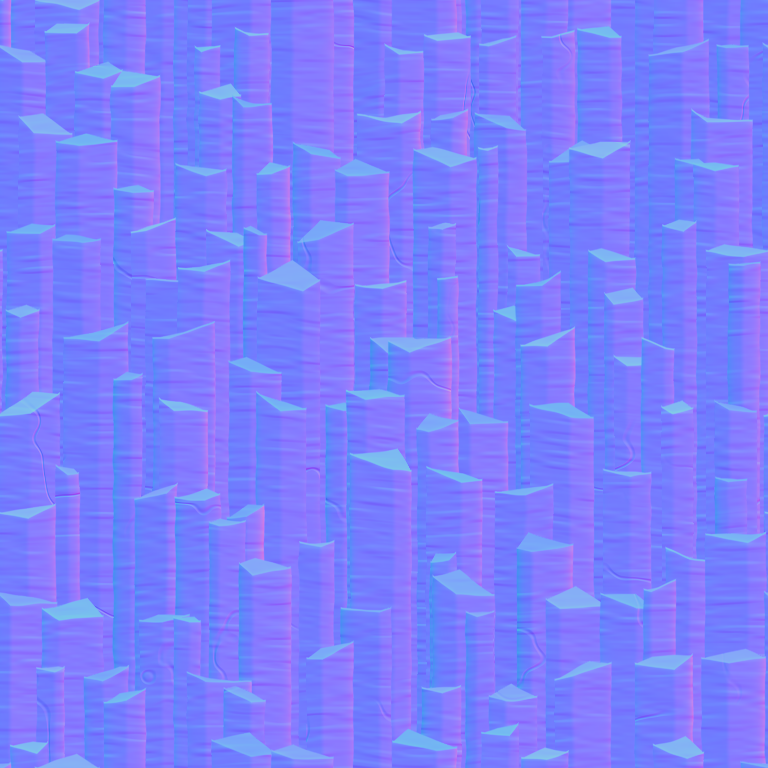
A WebGL 2 fragment shader for this texture map:

```glsl
#version 300 es
precision highp float;
// Tangent-space normal map of a cliff of broken basalt columns.
// Jittered columns are painted row by row from back to front, each with a
// tilted cap, two faces and bevelled sides; strata and cracks are added last.

uniform vec2 u_resolution;
out vec4 outColor;

const vec2 GRID = vec2(13.0, 12.0);      // columns across, rows of tops
const int ROWS_ABOVE = 9;                // rows searched above the pixel
const float PRESENCE = 0.8;              // share of cells holding a column
const vec2 HALF_WIDTH = vec2(0.15, 0.55);// narrowest and widest, in cells
const float EDGE_SOFTNESS = 0.0013;
const float RIDGE_SOFTNESS = 0.004;
const float FACE_PITCH = -0.035;         // faces lean slightly down
const vec2 CAP_PITCH = vec2(0.28, 0.46);
const float LIP_STRENGTH = 0.16;
const float LEFT_BEVEL = 0.42;
const float RIGHT_BEVEL = 0.65;
const float STRATA_HEIGHT = 0.00055;
const float CRACK_DEPTH = 0.00045;
const float DETAIL_STEP = 0.0012;

// Integer hash giving three values from 0 to 1
vec3 hash3(vec2 cell, float seed) {
    uvec3 v = uvec3(ivec3(vec3(cell, seed)));
    v = v * 1664525u + 1013904223u;
    v.x += v.y * v.z; v.y += v.z * v.x; v.z += v.x * v.y;
    v ^= v >> 16u;
    v.x += v.y * v.z; v.y += v.z * v.x; v.z += v.x * v.y;
    return vec3(v >> 8u) / 16777216.0;
}

// Value noise that repeats over the canvas
float noise(vec2 p, vec2 frequency, float seed) {
    p *= frequency;
    vec2 i = floor(p), f = fract(p);
    f = f * f * (3.0 - 2.0 * f);
    vec2 lo = mod(i, frequency), hi = mod(i + 1.0, frequency);
    float bottom = mix(hash3(lo, seed).x, hash3(vec2(hi.x, lo.y), seed).x, f.x);
    float top = mix(hash3(vec2(lo.x, hi.y), seed).x, hash3(hi, seed).x, f.x);
    return mix(bottom, top, f.y);
}

// Line from left to middle to right height, bent at u = knee
float bentLine(float u, float knee, vec3 heights) {
    return u < knee ? mix(heights.x, heights.y, (u + 1.0) / (knee + 1.0))
                    : mix(heights.y, heights.z, (u - knee) / (1.0 - knee));
}

// Fine relief: short horizontal strata and sparse jagged cracks
float relief(vec2 p, float seed) {
    vec2 q = p + vec2(0.0, 0.012 * noise(p, vec2(9.0), seed));
    float strata = smoothstep(0.3, 0.95, noise(q, vec2(22.0, 130.0), seed + 1.0))
                 + 0.5 * noise(q, vec2(50.0, 190.0), seed + 2.0);
    float path = noise(p, vec2(9.0, 7.0), seed + 3.0)
               + 0.14 * noise(p, vec2(42.0), seed + 4.0) - 0.57;
    float patches = smoothstep(0.56, 0.7, noise(p, vec2(6.0), seed + 5.0));
    float crack = patches * (1.0 - smoothstep(0.0, 0.022, abs(path)));
    return STRATA_HEIGHT * strata - CRACK_DEPTH * crack;
}

// Paints one column: slope.xy is the normal, slope.z the cap amount
void paintColumn(vec2 p, vec2 cell, float softness, inout vec3 slope, inout float seed) {
    vec2 id = mod(cell, GRID);
    vec3 place = hash3(id, 1.0), shape = hash3(id, 2.0);
    vec3 tint = hash3(id, 3.0), bevel = hash3(id, 4.0), extra = hash3(id, 5.0);
    if (extra.x > PRESENCE) return;

    float halfWidth = mix(HALF_WIDTH.x, HALF_WIDTH.y, pow(place.z, 0.6)) / GRID.x;
    vec2 center = (cell + vec2(0.5 + 0.8 * (place.x - 0.5), 0.9 * place.y)) / GRID;
    vec2 d = p - center;
    float u = clamp(d.x / halfWidth, -1.0, 1.0);

    // Cap outline between its front and back edges
    float ridge = mix(-0.55, 0.55, shape.x);
    float tilt = 0.35 * (shape.y - 0.5) * 2.0;
    float front = halfWidth * bentLine(u, ridge, vec3(tilt, -mix(0.1, 0.45, shape.z), -tilt));
    float back = halfWidth * bentLine(u, mix(-0.6, 0.6, extra.y),
                                      vec3(tilt, mix(-0.1, 0.6, extra.z), -tilt));
    back = max(back, front + 0.002);
    float inside = min(halfWidth - abs(d.x), back - d.y);
    float coverage = smoothstep(-softness, softness, inside);
    if (coverage <= 0.0) return;

    // Two faces, with bevels along the outer sides
    float turn = smoothstep(-RIDGE_SOFTNESS, RIDGE_SOFTNESS, d.x - ridge * halfWidth);
    vec2 face = vec2(mix(-0.13 + 0.06 * tint.x, 0.02 + 0.07 * tint.y, turn), FACE_PITCH);
    float bevelWidth = mix(0.003, 0.007, bevel.z);
    float leftSide = bevel.x * exp(-max(d.x + halfWidth, 0.0) / bevelWidth);
    float rightSide = (0.2 + 0.8 * bevel.y * bevel.y) * exp(-max(halfWidth - d.x, 0.0) / bevelWidth);
    face += vec2(RIGHT_BEVEL * rightSide - LEFT_BEVEL * leftSide, 0.22 * leftSide);

    // Cap with a bright worn lip at its front edge
    float cap = smoothstep(-softness, softness, d.y - front);
    vec2 capSlope = vec2(0.16 * (tint.z - 0.5) - 0.03, mix(CAP_PITCH.x, CAP_PITCH.y, tint.x));
    vec2 normal = mix(face, capSlope, cap);
    normal.y += LIP_STRENGTH * exp(-abs(d.y - front) / 0.0022);

    slope = mix(slope, vec3(normal, cap), coverage);
    if (coverage > 0.5) seed = 10.0 + 8.0 * (id.x + GRID.x * id.y);
}

void main() {
    float canvas = min(u_resolution.x, u_resolution.y);
    vec2 uv = gl_FragCoord.xy / canvas;
    float softness = max(EDGE_SOFTNESS, 0.7 / canvas);

    // Worn, slightly uneven outlines
    vec2 p = uv + vec2(0.0022, 0.003) * (vec2(noise(uv, vec2(20.0, 45.0), 6.0),
                                               noise(uv, vec2(40.0, 20.0), 7.0)) - 0.5);
    vec2 home = floor(p * GRID);
    vec3 slope = vec3(0.04, FACE_PITCH, 0.0);
    float seed = 10.0;
    for (int row = ROWS_ABOVE; row >= -1; row--)
        for (int column = -1; column <= 1; column++)
            paintColumn(p, home + vec2(column, row), softness, slope, seed);

    // Relief gradient, weaker on the caps
    float here = relief(uv, seed);
    vec2 gradient = vec2(relief(uv + vec2(DETAIL_STEP, 0.0), seed) - here,
                         relief(uv + vec2(0.0, DETAIL_STEP), seed) - here) / DETAIL_STEP;
    vec2 n = slope.xy - gradient * mix(1.0, 0.3, slope.z);
    n = clamp(n, -0.75, 0.75);
    vec3 normal = vec3(n, sqrt(max(1.0 - dot(n, n), 0.1)));
    outColor = vec4(0.5 + 0.5 * normal, 1.0);
}
```
